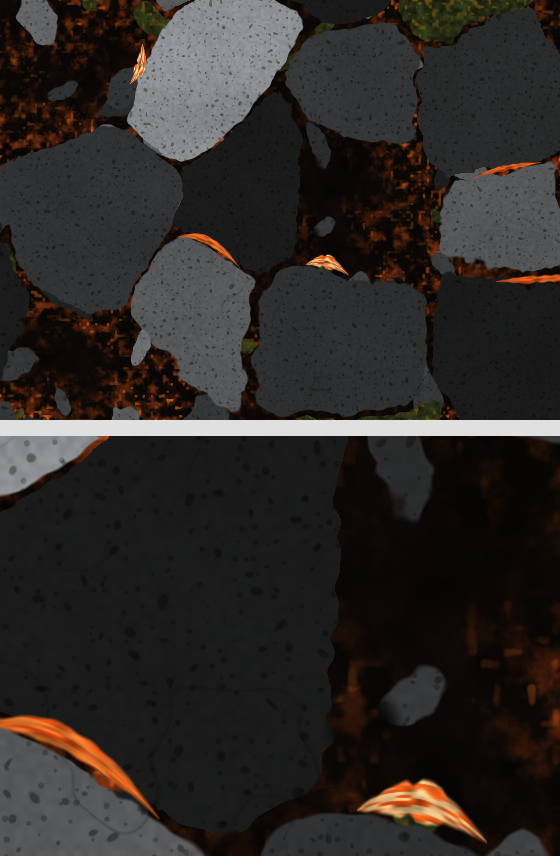
Top, the full canvas; bottom, a detail of the centre.
A WebGL 1 fragment shader for this texture:

```glsl
precision highp float;
// Sandstone thin section between crossed polarisers: grey quartz grains, green
// aggregates and bright mica flakes in a black, rust-stained matrix.
// Grains are rounded Voronoi cells of a warped plane; flakes lie along their seams.
uniform vec2 u_resolution;

const float GRAIN_SIZE = 0.34;
const float CHIP_SIZE = 0.11;
const vec3 COAL = vec3(0.035, 0.024, 0.019);
const vec3 RUST = vec3(0.36, 0.13, 0.03);
const vec3 EMBER = vec3(0.85, 0.38, 0.09);
const vec3 VERMILION = vec3(0.92, 0.27, 0.06);
const vec3 GOLD = vec3(1.0, 0.68, 0.28);
const vec3 CREAM = vec3(1.0, 0.93, 0.74);

float hash(vec2 p) {
  vec3 h = fract(vec3(p.xyx) * 0.1031);
  h += dot(h, h.yzx + 33.33);
  return fract((h.x + h.y) * h.z);
}

vec2 hash2(vec2 p) { return vec2(hash(p + 17.3), hash(p + 71.9)); }

float noise(vec2 p) {
  vec2 i = floor(p), f = fract(p);
  f = f * f * (3.0 - 2.0 * f);
  return mix(mix(hash(i), hash(i + vec2(1, 0)), f.x),
             mix(hash(i + vec2(0, 1)), hash(i + vec2(1, 1)), f.x), f.y);
}

float fbm(vec2 p) {
  float sum = 0.0, amp = 0.53;
  for (int i = 0; i < 4; i++) {
    sum += amp * noise(p);
    p = mat2(1.6, 1.2, -1.2, 1.6) * p + 5.7;
    amp *= 0.5;
  }
  return sum;
}

vec2 warp(vec2 p, float freq, float amount) {
  return amount * (vec2(noise(p * freq), noise(p * freq + 43.7)) - 0.5);
}

float below(float d, float edge, float soft) {
  return 1.0 - smoothstep(edge - soft, edge + soft, d);
}

vec2 grainSeed(vec2 cell) { return cell + 0.5 + 0.72 * (hash2(cell) - 0.5); }

// Returns the cell (xy) and the smoothed distance to its border (z).
vec3 grainCell(vec2 g) {
  vec2 home = floor(g), cell = home;
  float nearest = 9.0;
  for (int j = -1; j <= 1; j++) for (int i = -1; i <= 1; i++) {
    vec2 c = home + vec2(i, j);
    float d = length(grainSeed(c) - g);
    if (d < nearest) { nearest = d; cell = c; }
  }
  vec2 a = grainSeed(cell);
  float sum = 0.0;
  for (int j = -2; j <= 2; j++) for (int i = -2; i <= 2; i++) {
    if (i == 0 && j == 0) continue;
    vec2 b = grainSeed(cell + vec2(i, j));
    sum += exp(-22.0 * dot(0.5 * (a + b) - g, normalize(b - a)));
  }
  return vec3(cell, -log(sum) / 22.0);
}

// Scattered round inclusions, at most one per cell.
float pits(vec2 p, float size, float share) {
  vec2 g = p / size, i = floor(g);
  vec2 centre = i + 0.5 + 0.5 * (hash2(i) - 0.5);
  float radius = mix(0.07, 0.2, hash(i + 5.1));
  return step(hash(i + 9.4), share) * below(length(g - centre), radius, 0.06);
}

vec3 quartz(vec2 p, float tone) {
  float value = tone * (0.84 + 0.2 * fbm(p * 7.0) + 0.12 * noise(p * 170.0));
  float crack = below(abs(fbm(p * 3.5 + 8.0) - 0.5), 0.002, 0.004);
  value *= 1.0 - 0.25 * crack * noise(p * 15.0);
  value *= 1.0 - 0.35 * pits(p + warp(p, 30.0, 0.02), 0.021, 0.6);
  value *= 1.0 - 0.25 * pits(p.yx + 3.0, 0.013, 0.45);
  value *= 1.0 - 0.8 * pits(p + 1.7, 0.17, 0.07);
  return value * vec3(0.98, 1.0, 1.02);
}

vec3 greenAggregate(vec2 p) {
  vec3 colour = mix(vec3(0.04, 0.05, 0.025), vec3(0.25, 0.29, 0.12), fbm(p * 75.0));
  float fleck = smoothstep(0.55, 0.85, noise(p * 120.0 + 30.0));
  return mix(colour, vec3(0.55, 0.38, 0.09), 0.7 * fleck * noise(p * 12.0));
}

vec3 matrix(vec2 p, float rim) {
  float patchy = smoothstep(0.4, 0.72, fbm(p * 6.0 + 2.0)) + 0.35 * rim;
  float speck = smoothstep(0.38, 0.85, fbm(p * 55.0));
  float ember = smoothstep(0.68, 0.92, noise(p * 105.0)) * noise(p * 19.0);
  return COAL * (0.6 + 0.8 * fbm(p * 20.0)) + patchy * (RUST * speck + 0.6 * EMBER * ember);
}

// Small fragments caught in the matrix, drawn over the given colour.
vec3 addChips(vec3 colour, vec2 p, vec2 q, float soft) {
  vec2 g = q / CHIP_SIZE, home = floor(g);
  for (int j = -1; j <= 1; j++) for (int i = -1; i <= 1; i++) {
    vec2 c = home + vec2(i, j);
    vec2 d = g - c - hash2(c + 3.0);
    float turn = 6.283 * hash(c + 1.3), kind = hash(c + 8.6);
    d = mat2(cos(turn), sin(turn), -sin(turn), cos(turn)) * d * vec2(0.75, 1.35);
    float radius = mix(0.14, 0.46, hash(c + 6.2)) * step(hash(c + 4.9), 0.52);
    vec3 chip = kind < 0.25 ? greenAggregate(p) : quartz(p, mix(0.08, 0.5, kind * kind));
    colour = mix(colour, chip, step(0.01, radius) * below(length(d), radius, soft / CHIP_SIZE));
  }
  return colour;
}

// Tapered, bent mica slivers on the seams between neighbouring grains.
vec3 addFlakes(vec3 colour, vec2 g, float soft) {
  vec2 home = floor(g);
  for (int j = -1; j <= 1; j++) for (int i = -1; i <= 1; i++) {
    vec2 c = home + vec2(i, j);
    float pick = hash(c + 2.7), heat = hash(c + 7.7);
    vec2 a = grainSeed(c), b = grainSeed(c + (pick < 0.2 ? vec2(1, 0) : vec2(0, 1)));
    vec2 across = normalize(b - a), d = g - 0.5 * (a + b);
    float u = dot(d, vec2(-across.y, across.x)) / mix(0.28, 0.12, heat);
    float v = dot(d, across) + 0.05 * (u * u - 0.3);
    float width = mix(0.016, 0.045, heat) * (1.0 - u * u) * (0.7 + 0.6 * noise(vec2(u * 7.0, heat)));
    float streak = noise(vec2(u * 4.0, v * 150.0));
    vec3 mica = mix(VERMILION, GOLD, streak * (0.4 + 0.7 * heat));
    mica = mix(mica, CREAM, smoothstep(0.5, 0.9, heat) * smoothstep(0.4, 0.8, streak));
    mica *= 0.65 + 0.4 * noise(vec2(u * 6.0, v * 60.0));
    float shown = step(pick, 0.42) * step(abs(u), 1.0);
    colour = mix(colour, mica, shown * below(abs(v), width, soft / GRAIN_SIZE));
  }
  return colour;
}

// Grey level of a grain by its rank; zero leaves the matrix bare.
float grainTone(float rank) {
  if (rank < 0.2) return 0.0;
  if (rank < 0.4) return 0.1;
  if (rank < 0.7) return mix(0.16, 0.22, (rank - 0.4) / 0.3);
  return rank < 0.86 ? 0.34 : 0.56;
}

void main() {
  vec2 p = gl_FragCoord.xy / u_resolution.y;
  float soft = max(0.0022, 0.8 / u_resolution.y);
  vec2 bent = p + warp(p, 5.0, 0.09);
  vec2 rough = bent + warp(p, 21.0, 0.026) + warp(p, 75.0, 0.008);

  vec3 grain = grainCell(rough / GRAIN_SIZE);
  float rank = fract(dot(grain.xy, vec2(0.7549, 0.5698)));
  float tone = grainTone(rank);
  float inset = grain.z - mix(-0.03, 0.06, hash(grain.xy + 12.0));

  vec3 colour = matrix(p, exp(-14.0 * abs(inset)));
  colour = addChips(colour, p, rough, soft);
  vec3 body = rank > 0.93 ? greenAggregate(p) : quartz(p, tone);
  float cover = step(0.01, tone) * smoothstep(-soft, soft, inset * GRAIN_SIZE);
  colour = mix(colour, body, cover);
  colour = addFlakes(colour, bent / GRAIN_SIZE, soft);
  gl_FragColor = vec4(colour, 1.0);
}
```
